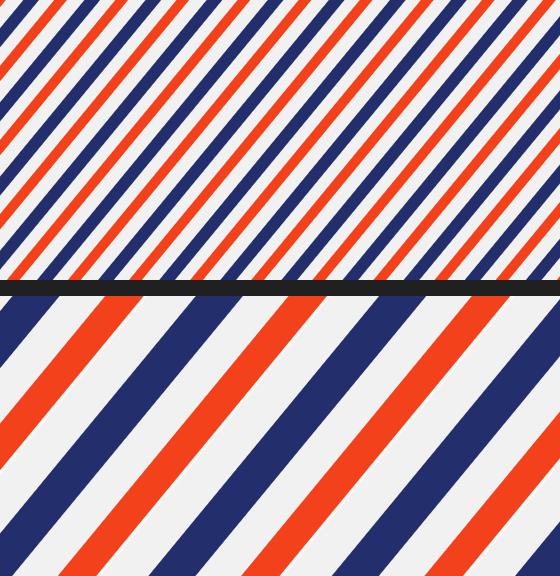
Top: the whole. Bottom: its middle third, enlarged.
Give the GLSL for this pattern, as a WebGL 1 fragment shader.

```glsl
precision highp float;
// Diagonal navy and orange stripes alternating on an off-white ground.
// A sheared coordinate is wrapped into one repeat, and each stripe is a
// band around its centre, with edges smoothed over one pixel.

uniform vec2 u_resolution;

#define REPEATS 4.582         // repeats along x per canvas height
#define LEAN 0.8242           // x shift of a stripe per unit of y
#define NAVY_CENTRE 0.7335    // positions and widths in repeats
#define NAVY_WIDTH 0.257
#define ORANGE_CENTRE 0.2157
#define ORANGE_WIDTH 0.210
#define GLINT_WIDTH 0.022     // faint light line right of the orange
#define GROUND vec3(0.949, 0.946, 0.948)
#define NAVY vec3(0.137, 0.180, 0.424)
#define ORANGE vec3(0.953, 0.259, 0.106)
#define GLINT vec3(0.985, 0.980, 0.975)

// Coverage of a band that repeats once per unit of phase.
float band(float phase, float centre, float width, float pixel) {
  float offset = abs(fract(phase - centre + 0.5) - 0.5);
  return clamp(0.5 + (0.5 * width - offset) / pixel, 0.0, 1.0);
}

void main() {
  vec2 p = gl_FragCoord.xy / u_resolution.y;
  float phase = (p.x - LEAN * p.y) * REPEATS;

  // Size of one pixel measured across the stripes, in repeats
  float pixel = REPEATS * length(vec2(1.0, LEAN)) / u_resolution.y;

  // Layers from the ground up
  float glintCentre = ORANGE_CENTRE + 0.5 * (ORANGE_WIDTH + GLINT_WIDTH);
  vec3 color = GROUND;
  color = mix(color, GLINT, band(phase, glintCentre, GLINT_WIDTH, pixel));
  color = mix(color, NAVY, band(phase, NAVY_CENTRE, NAVY_WIDTH, pixel));
  color = mix(color, ORANGE, band(phase, ORANGE_CENTRE, ORANGE_WIDTH, pixel));

  gl_FragColor = vec4(color, 1.0);
}
```
